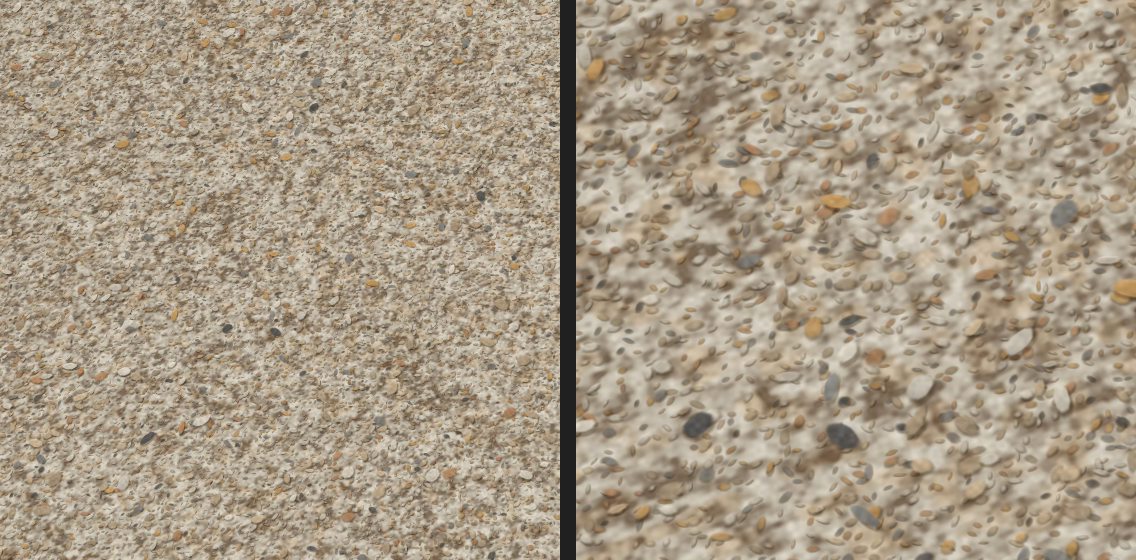
Left: the whole. Right: its middle third, enlarged.
Write a three.js fragment shader that draws this texture.

```glsl
// Weathered exposed-aggregate concrete seen at a slight slant.
// Tilted value noise gives the gritty cement; three sizes of scattered,
// faceted grains with contact shadows lie on it, shrinking towards the top.
#define TILT 0.45
#define STRETCH 0.68
#define GRIT_FREQ 72.0
#define GRIT_GAIN 4.3
#define PEBBLE_CELLS 29.0
#define STONE_CELLS 56.0
#define SAND_CELLS 112.0
#define SOFTNESS 0.0016
#define SHADOW 0.30

varying vec2 vUv;

const vec3 CEMENT = vec3(0.715, 0.675, 0.605);
const vec3 CREVICE = vec3(0.50, 0.435, 0.36);
const vec3 CHALK = vec3(0.82, 0.795, 0.74);
const vec3 TAN = vec3(0.67, 0.59, 0.48);
const vec3 SAND = vec3(0.78, 0.69, 0.56);
const vec3 OCHRE = vec3(0.77, 0.60, 0.37);
const vec3 RUST = vec3(0.70, 0.52, 0.37);
const vec3 SLATE = vec3(0.49, 0.49, 0.48);
const vec3 COAL = vec3(0.31, 0.31, 0.31);

vec3 hash3(vec2 p) {
  vec3 q = fract(p.xyx * vec3(0.1031, 0.1030, 0.0973));
  q += dot(q, q.yxz + 33.33);
  return fract((q.xxy + q.yzz) * q.zyx);
}

float valueNoise(vec2 p) {
  vec2 cell = floor(p);
  vec2 f = fract(p);
  f = f * f * (3.0 - 2.0 * f);
  float low = mix(hash3(cell).x, hash3(cell + vec2(1.0, 0.0)).x, f.x);
  float high = mix(hash3(cell + vec2(0.0, 1.0)).x, hash3(cell + 1.0).x, f.x);
  return mix(low, high, f.y);
}

mat2 rotation(float angle) {
  float c = cos(angle);
  float s = sin(angle);
  return mat2(c, -s, s, c);
}

// Canvas to ground: rows further up are smaller and flatter.
vec2 groundPlane(vec2 uv) {
  return vec2((uv.x - 0.5) * (1.0 + 0.42 * uv.y), uv.y * (1.0 + 0.32 * uv.y)) + 3.0;
}

// Rough cement: three octaves along the tilt, tinted by broader patches.
vec3 cementColor(vec2 p) {
  vec2 q = rotation(TILT) * p * vec2(1.0, 1.0);
  q.x *= STRETCH;
  float grit = 0.30 * valueNoise(q * GRIT_FREQ)
             + 0.38 * valueNoise(q * GRIT_FREQ * 1.87 + 17.0)
             + 0.32 * valueNoise(q * GRIT_FREQ * 3.2 + 41.0);
  float patches = valueNoise(q * 11.0 + 5.0) + valueNoise(q * 27.0 + 9.0) - 1.0;
  float tone = (grit - 0.5) * GRIT_GAIN + 0.22 * patches + 0.02;
  vec3 color = mix(CEMENT, CREVICE, clamp(-tone, 0.0, 1.1));
  color = mix(color, CHALK, clamp(tone, 0.0, 1.0));
  float warmth = smoothstep(0.52, 0.85, valueNoise(q * GRIT_FREQ * 0.9 + 73.0));
  return mix(color, color * TAN / CEMENT * 1.03, warmth * 0.75);
}

vec3 grainColor(float pick) {
  vec3 color = mix(CHALK, TAN, step(0.24, pick));
  color = mix(color, SAND, step(0.45, pick));
  color = mix(color, OCHRE, step(0.63, pick));
  color = mix(color, RUST, step(0.74, pick));
  color = mix(color, SLATE, step(0.85, pick));
  return mix(color, COAL, step(0.955, pick));
}

// Radius of a faceted oval, 1.0 on its rim.
float facetedOval(vec2 v, float skew) {
  vec2 a = abs(v + vec2(skew * v.y, 0.0));
  return mix(length(a), max(max(a.x, a.y), (a.x + a.y) * 0.76), 0.6);
}

// One grain at most per cell, each with its own size, angle and colour.
vec3 scatterGrains(vec3 color, vec2 p, float cells, float density, float opacity) {
  vec2 home = floor(p * cells);
  for (int j = -1; j <= 1; j++) {
    for (int i = -1; i <= 1; i++) {
      vec2 cell = home + vec2(float(i), float(j));
      vec3 place = hash3(cell + cells);
      vec3 form = hash3(cell + cells * 2.0 + 31.0);
      vec3 look = hash3(cell + cells * 3.0 + 67.0);
      float present = step(place.z, density);
      float size = mix(0.17, 0.37, form.x * form.x);
      vec2 radii = size * vec2(1.25, mix(0.5, 1.0, form.y));
      mat2 turn = rotation(TILT + (form.z - 0.5) * 1.9);
      vec2 offset = p * cells - cell - mix(vec2(0.15), vec2(0.85), place.xy);
      vec2 local = turn * offset / radii;
      vec2 shadeLocal = turn * (offset + vec2(-0.05, 0.09)) / radii;
      float blur = SOFTNESS * cells / size;
      float body = 1.0 - smoothstep(1.0 - blur, 1.0 + blur, facetedOval(local, look.z - 0.5));
      float shade = 1.0 - smoothstep(0.85, 1.15 + blur, facetedOval(shadeLocal, look.z - 0.5));
      color *= 1.0 - present * shade * SHADOW * vec3(0.85, 0.95, 1.1);
      float light = 0.95 + 0.12 * look.y + 0.05 * clamp(offset.y / size, -1.0, 1.0);
      color = mix(color, grainColor(look.x) * light, present * body * opacity);
    }
  }
  return color;
}

void main() {
  vec2 ground = groundPlane(vUv);
  vec3 color = cementColor(ground);
  color = scatterGrains(color, ground, SAND_CELLS, 0.48, 0.62);
  color = scatterGrains(color, ground, STONE_CELLS, 0.34, 0.72);
  color = scatterGrains(color, ground, PEBBLE_CELLS, 0.20, 0.85);

  // Fine surface speckle and a slow change of light over the slab.
  float speckle = valueNoise(ground * GRIT_FREQ * 3.6 + 11.0) - 0.5;
  float slabLight = 1.015 - 0.03 * vUv.y + 0.03 * vUv.x * vUv.y;
  gl_FragColor = vec4(clamp(color * slabLight + 0.09 * speckle, 0.0, 1.0), 1.0);
}
```
